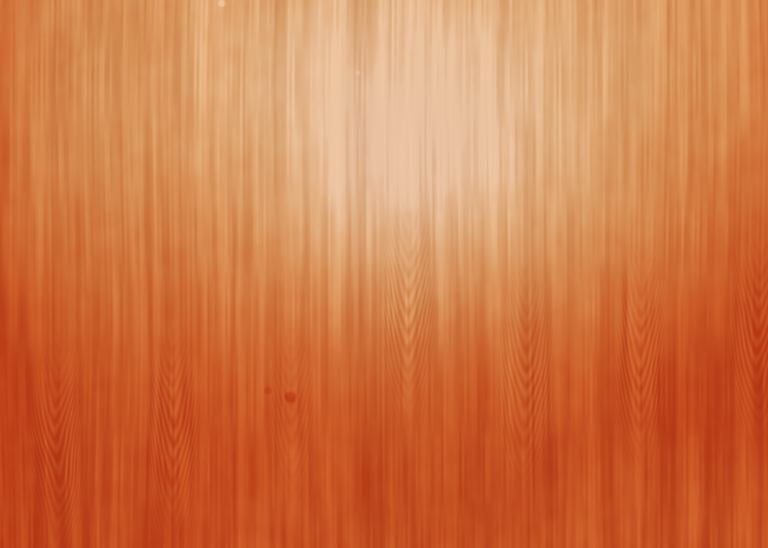
Write a WebGL 2 fragment shader that draws this texture.

```glsl
#version 300 es
precision highp float;

uniform vec2 u_resolution;
out vec4 fragColor;

#define GLOW_CENTER vec2(0.53, 0.72)
#define GLOW_SIZE vec2(0.25, 0.38)
#define GLOW_GAIN 0.37
#define CLOUD_GAIN 0.26
#define GRAIN_GAIN 0.34
#define FIBER_COUNT 300.0
#define ARCH_COUNT 7
#define ARCH_SPACING 0.152
#define ARCH_WIDTH 0.03
#define ARCH_PERIOD 0.034
#define ARCH_GAIN 0.09

// Wood tones from deep red to pale cream
const vec3 TONES[7] = vec3[7](
    vec3(0.71, 0.18, 0.06), vec3(0.74, 0.25, 0.10), vec3(0.79, 0.35, 0.15),
    vec3(0.81, 0.44, 0.22), vec3(0.84, 0.55, 0.32), vec3(0.87, 0.65, 0.44),
    vec3(0.91, 0.75, 0.59));

float hash(vec2 cell) {
    vec3 h = fract(cell.xyx * 0.1031);
    h += dot(h, h.yzx + 33.33);
    return fract((h.x + h.y) * h.z);
}

float noise(vec2 p) {
    vec2 cell = floor(p);
    vec2 f = fract(p);
    f = f * f * (3.0 - 2.0 * f);
    float low = mix(hash(cell), hash(cell + vec2(1, 0)), f.x);
    float high = mix(hash(cell + vec2(0, 1)), hash(cell + vec2(1, 1)), f.x);
    return mix(low, high, f.y);
}

float fbm(vec2 p) {
    float sum = 0.0;
    float gain = 0.5;
    for (int i = 0; i < 5; i++) {
        sum += gain * noise(p);
        p = p * 2.03 + 17.0;
        gain *= 0.5;
    }
    return sum;
}

vec3 woodTone(float level) {
    float t = level * 5.0 + 1.0;
    vec3 color = TONES[0];
    for (int i = 1; i < 7; i++) {
        color = mix(color, TONES[i], clamp(t - float(i - 1), 0.0, 1.0));
    }
    return color;
}

// Broad lighting: vertical ramp, shaded sides and a soft central glow
float lighting(vec2 uv, float glow) {
    float height = uv.y - 0.13 * smoothstep(0.72, 1.0, uv.x);
    float level = 0.04 + 0.62 * smoothstep(0.1, 0.85, height);
    level += 0.13 * uv.x * smoothstep(0.4, 0.0, uv.y);
    level += GLOW_GAIN * glow;
    float sides = 0.5 * exp(-uv.x / 0.06) + 0.25 * exp((uv.x - 1.0) / 0.06);
    return level * (1.0 - sides) - 0.1 * sides;
}

// Long fibers in three widths
float fibers(vec2 uv) {
    float x = uv.x + 0.006 * (noise(uv * vec2(7.0, 2.5)) - 0.5);
    float fine = noise(vec2(x * FIBER_COUNT, uv.y * 7.0)) - 0.5;
    float medium = noise(vec2(x * FIBER_COUNT * 0.36, uv.y * 2.0 + 9.0)) - 0.5;
    float wide = noise(vec2(x * FIBER_COUNT * 0.1, uv.y * 0.9 + 31.0)) - 0.5;
    return 0.4 * fine + 0.35 * medium + 0.3 * wide;
}

// Nested growth rings that open upward
float arches(vec2 uv) {
    float sum = 0.0;
    for (int i = 0; i < ARCH_COUNT; i++) {
        float n = float(i);
        vec2 tip = vec2(0.075 + ARCH_SPACING * n, 0.15 + 0.033 * n);
        tip.y += 0.14 * exp(-4.0 * (n - 3.0) * (n - 3.0));
        float wobble = 0.3 * (noise(uv * vec2(14.0, 9.0) + n * 5.0) - 0.5);
        float q = abs((uv.x - tip.x) / ARCH_WIDTH + wobble);
        float ring = uv.y - tip.y - 0.17 * pow(q, 1.5);
        float wave = cos(6.2832 * ring / ARCH_PERIOD + 3.0 * noise(uv * 18.0));
        float rise = (uv.y - tip.y - 0.03) / 0.13;
        float strength = 0.4 + 0.6 * step(0.5, abs(n - 2.0));
        sum += strength * wave * smoothstep(1.4, 0.4, q) * exp(-rise * rise);
    }
    return sum;
}

float spot(vec2 p, vec2 center, float radius) {
    return smoothstep(radius, radius * 0.4, length(p - center));
}

void main() {
    vec2 uv = gl_FragCoord.xy / u_resolution;
    float aspect = u_resolution.x / u_resolution.y;
    vec2 p = uv * vec2(aspect, 1.0);
    vec2 offset = (uv - GLOW_CENTER) / GLOW_SIZE;
    float glow = exp(-dot(offset, offset));

    // Light, stains and grain share one tone scale
    float level = lighting(uv, glow);
    level += CLOUD_GAIN * (fbm(p * vec2(5.5, 3.2) + 4.0) - 0.48);
    level += 0.1 * (fbm(p * vec2(45.0, 30.0)) - 0.48);
    level += GRAIN_GAIN * fibers(uv) + ARCH_GAIN * arches(uv);

    // Small knots and pale flecks
    level -= 0.2 * spot(p, vec2(0.378 * aspect, 0.275), 0.014);
    level -= 0.12 * spot(p, vec2(0.349 * aspect, 0.287), 0.01);
    level += 0.2 * spot(p, vec2(0.289 * aspect, 0.994), 0.009);
    level += 0.2 * spot(p, vec2(0.466 * aspect, 0.867), 0.006);

    vec3 color = woodTone(level);
    color += vec3(0.0, 0.005, 0.04) * glow * glow;
    color *= 1.0 + 0.09 * fibers(uv);
    fragColor = vec4(color, 1.0);
}
```
